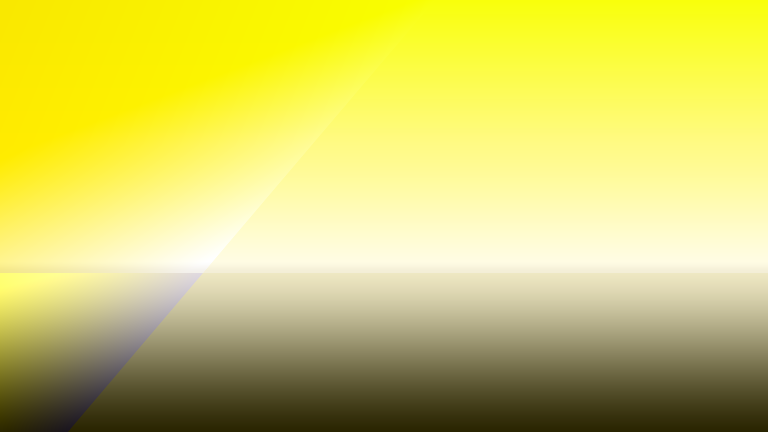
A WebGL 1 fragment shader for this background:

```glsl
precision highp float;

uniform vec2 u_resolution;

const float HORIZON = 0.368;

// Soft step about one pixel wide
float edgeMask(float d, float pixel) {
    return smoothstep(-0.5 * pixel, 0.5 * pixel, d);
}

// Signed distance to a slanted line, positive on its left
float slantDistance(vec2 p, float baseX, float run) {
    return (baseX + run * p.y - p.x) / sqrt(1.0 + run * run);
}

// Yellow zenith fading to cream, dimming in a thin haze at the horizon
vec3 skyColor(float height) {
    vec3 cream = vec3(1.0, 0.99, 0.92);
    vec3 middle = vec3(1.0, 0.98, 0.52);
    vec3 zenith = vec3(0.975, 1.0, 0.04);
    float s = clamp(height, 0.0, 1.0);
    vec3 sky = mix(cream, middle, smoothstep(0.0, 0.47, s) * 0.3 + min(s / 0.47, 1.0) * 0.7);
    return mix(sky, zenith, clamp((s - 0.47) / 0.53, 0.0, 1.0));
}

vec3 addHaze(vec3 color, float height) {
    float haze = 1.0 - smoothstep(0.0, 0.045, height);
    return color - haze * vec3(0.047, 0.057, 0.077);
}

// Dark olive rising to pale straw
vec3 groundColor(float height) {
    vec3 olive = vec3(0.16, 0.14, 0.0);
    vec3 straw = vec3(0.935, 0.91, 0.765);
    float t = clamp(height, 0.0, 1.0);
    return mix(olive, straw, mix(t, smoothstep(0.0, 1.0, t), 0.4));
}

// Blue shift of the slanted panel: pale at its edge, yellow away from it
float panelShift(float d, float y) {
    float edgeGlow = 0.12 * min(1.0, (1.0 - y) / 0.6);
    return edgeGlow - 1.2 * max(d, 0.0);
}

void main() {
    vec2 p = gl_FragCoord.xy / u_resolution.y;
    float pixel = 1.0 / u_resolution.y;

    float skyHeight = (p.y - HORIZON) / (1.0 - HORIZON);
    float skyMask = edgeMask(p.y - HORIZON, pixel);

    float slant = slantDistance(p, 0.157, 0.85);
    float panelMask = edgeMask(slant, pixel);
    float shift = panelShift(slant, p.y) * panelMask;

    // Sky and ground, each tinted by the panel
    vec3 sky = clamp(skyColor(skyHeight) + shift * vec3(0.0, 0.1, 1.0), 0.0, 1.0);
    sky = addHaze(sky, skyHeight);
    vec3 ground = groundColor(p.y / HORIZON) + shift * vec3(-0.5, -0.5, 1.0);

    gl_FragColor = vec4(clamp(mix(ground, sky, skyMask), 0.0, 1.0), 1.0);
}
```
